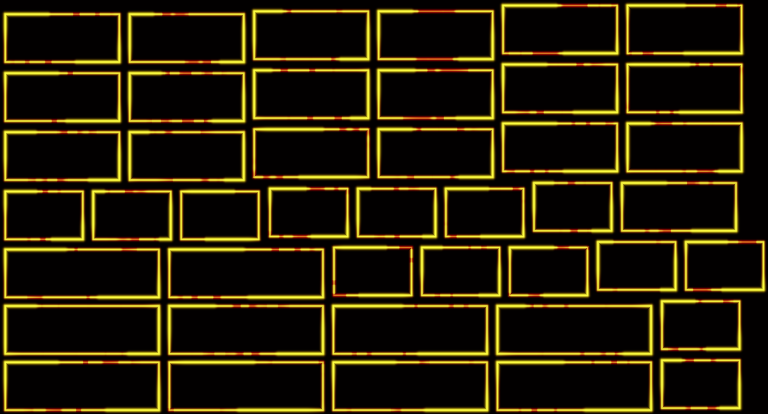
Give the GLSL for this pattern, as a Shadertoy shader.

```glsl
// Rows of glowing yellow outlined boxes in three widths, rising in steps to the right.

const vec2  GRID    = vec2(768.0, 414.0);  // layout units across the canvas
const float SMALL   = 77.5;                // box widths
const float MEDIUM  = 114.0;
const float LARGE   = 153.6;
const float HEIGHT  = 47.8;
const float GAP     = 10.45;
const float LEFT    = 5.3;                 // left margin
const float ROW     = 59.0;                // row spacing of the upper block
const float THIN    = 1.72;                // glow radius of faint and strong strokes
const float THICK   = 2.12;
const float ARC     = 0.5;                 // strong share of each half outline
const float BLUE    = 0.26;

float hash(float n) { return fract(sin(n * 12.9898) * 43758.5453); }

float noise(float x) {
    float i = floor(x), f = fract(x);
    return mix(hash(i), hash(i + 1.0), f * f * (3.0 - 2.0 * f));
}

// Glow of one box outline; q is relative to its centre, y pointing down
vec3 boxGlow(vec2 q, vec2 halfSize, float seed) {
    vec2 e = abs(q) - halfSize;
    float d = abs(length(max(e, 0.0)) + min(max(e.x, e.y), 0.0));

    // Clockwise distance along the outline, repeating after half a turn
    float along = e.x > e.y
        ? 2.0 * halfSize.x + halfSize.y + q.y * sign(q.x)
        : halfSize.x - q.x * sign(q.y);
    float turn = along / (2.0 * (halfSize.x + halfSize.y));

    // Strong arc that ends part way along the top and the bottom
    float arcEnd = mix(0.1, 0.45, hash(seed));
    float behind = fract(arcEnd - turn);
    float strong = smoothstep(0.0, 0.025, behind)
                 * (1.0 - smoothstep(ARC - 0.15, ARC, behind));

    // Red embers scattered just past the strong arc
    float ahead = 1.0 - behind;
    float ember = smoothstep(0.58, 0.82, noise(along * 0.14 + seed * 7.3))
                * smoothstep(0.0, 0.03, ahead)
                * (1.0 - smoothstep(0.2, 0.42, ahead));

    float r = d / mix(THIN, THICK, strong);
    float glow = exp(-r * r) * mix(0.97, 1.0, strong) * (1.0 - 0.12 * ember);
    float falloff = mix(mix(1.7, 1.2, strong), 4.5, ember);
    return vec3(glow, pow(glow, falloff), BLUE * pow(glow, 2.5 + 2.0 * ember));
}

// Adds a run of equal boxes whose first upper left corner is at start
void addRun(inout vec3 col, vec2 p, vec2 start, float width, float count) {
    float pitch = width + GAP;
    float i = clamp(floor((p.x - start.x + 0.5 * GAP) / pitch), 0.0, count - 1.0);
    vec2 halfSize = 0.5 * vec2(width, HEIGHT);
    vec2 corner = start + vec2(i * pitch, 0.0);
    float seed = floor(corner.x) * 0.37 + floor(corner.y) * 0.71;
    col = max(col, boxGlow(p - corner - halfSize, halfSize, seed));
}

void mainImage(out vec4 fragColor, in vec2 fragCoord) {
    vec2 p = fragCoord / iResolution.xy * GRID;
    p.y = GRID.y - p.y;
    vec3 col = vec3(0.008, 0.0, 0.0);

    // Upper block: three rows of medium pairs, each pair lifted further
    for (int row = 0; row < 3; row++) {
        for (int pair = 0; pair < 3; pair++) {
            float g = float(pair);
            vec2 start = vec2(LEFT + g * 2.0 * (MEDIUM + GAP),
                              14.2 + ROW * float(row) - 1.45 * g * (g + 1.0));
            addRun(col, p, start, MEDIUM, 2.0);
        }
    }

    // Fourth row: small boxes, closed by a medium one
    addRun(col, p, vec2(LEFT, 191.5), SMALL, 3.0);
    addRun(col, p, vec2(270.0, 188.7), SMALL, 3.0);
    addRun(col, p, vec2(534.0, 183.0), SMALL, 1.0);
    addRun(col, p, vec2(622.0, 183.0), MEDIUM, 1.0);

    // Fifth row: two large boxes, then small ones
    addRun(col, p, vec2(LEFT, 249.5), LARGE, 2.0);
    addRun(col, p, vec2(334.0, 247.5), SMALL, 3.0);
    addRun(col, p, vec2(598.0, 242.0), SMALL, 2.0);

    // Last two rows: four large boxes and a raised small one
    for (int row = 0; row < 2; row++) {
        float r = float(row);
        addRun(col, p, vec2(LEFT, 306.0 + 56.3 * r), LARGE, 4.0);
        addRun(col, p, vec2(662.0, 301.3 + ROW * r), SMALL, 1.0);
    }

    fragColor = vec4(col, 1.0);
}
```
